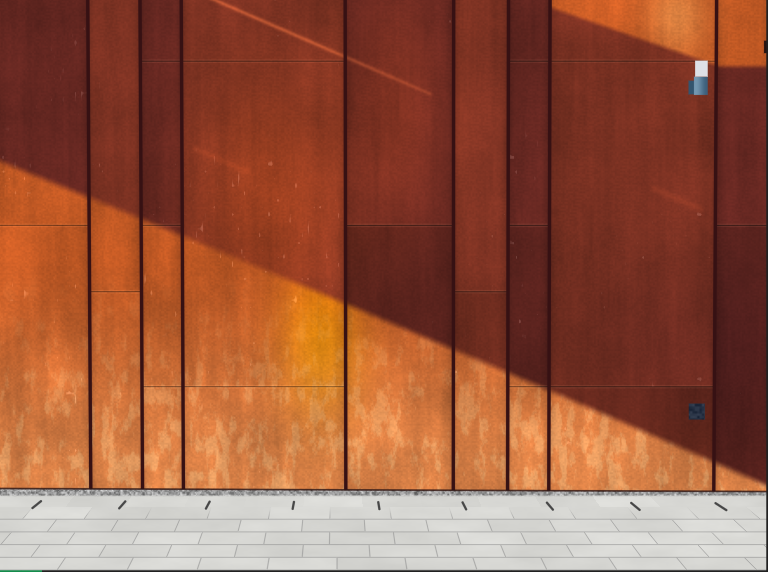
Give the GLSL for this texture, as a WebGL 1 fragment shader.

```glsl
precision highp float;
// Rusted steel wall in tall plates, crossed by a slanting shadow, above pale paving.
// Seams and joints are distances, rust is layered value noise, and the light
// comes from soft half-planes. Lengths are in units of the canvas height.
uniform vec2 u_resolution;

const float WIDTH = 1.338;

float hash(vec2 p) {
  return fract(sin(dot(p, vec2(127.1, 311.7))) * 43758.545);
}

float noise(vec2 p) {
  vec2 i = floor(p), f = fract(p);
  f = f * f * (3.0 - 2.0 * f);
  return mix(mix(hash(i), hash(i + vec2(1.0, 0.0)), f.x),
             mix(hash(i + vec2(0.0, 1.0)), hash(i + 1.0), f.x), f.y);
}

float fbm(vec2 p) {
  float sum = 0.0, amp = 0.5;
  for (int i = 0; i < 5; i++) {
    sum += amp * noise(p);
    p = p * 2.03 + 17.3;
    amp *= 0.5;
  }
  return sum;
}

float fill(float d, float px) { return 1.0 - smoothstep(-0.7 * px, 0.7 * px, d); }

float box(vec2 p, vec2 center, vec2 halfSize) {
  vec2 d = abs(p - center) - halfSize;
  return max(d.x, d.y);
}

float segment(vec2 p, vec2 a, vec2 b) {
  vec2 ab = b - a;
  return length(p - a - ab * clamp(dot(p - a, ab) / dot(ab, ab), 0.0, 1.0));
}

float glow(vec2 p, vec2 center, vec2 size) {
  vec2 q = (p - center) / size;
  return exp(-dot(q, q));
}

// Counts the seams to the left and keeps the nearest signed offset.
void seam(float x, float at, inout float id, inout float offset) {
  id += step(at, x);
  if (abs(x - at) < abs(offset)) offset = x - at;
}

// Amount of sunlight on the wall: lower wedge and upper right corner.
float sunlight(vec2 p) {
  float lower = 0.718 - p.x * (0.405 + 0.0145 * p.x) - p.y;
  float upper = p.y - max(0.986 - 0.35 * (p.x - 0.962), 0.884);
  float corner = smoothstep(-0.006, 0.006, upper) * step(0.957, p.x);
  return max(smoothstep(-0.009, 0.009, lower), corner);
}

vec3 wall(vec2 p, float px) {
  float x = 0.72 + (p.x - 0.72) * (1.0 + 0.011 * (0.5 - p.y));
  float id = 0.0, offset = 9.0;
  seam(x, 0.156, id, offset);
  seam(x, 0.2465, id, offset);
  seam(x, 0.318, id, offset);
  seam(x, 0.602, id, offset);
  seam(x, 0.790, id, offset);
  seam(x, 0.885, id, offset);
  seam(x, 0.957, id, offset);
  seam(x, 1.2456, id, offset);

  // Horizontal joints repeat every four plates.
  float kind = mod(id, 4.0);
  float mainJoint = kind == 1.0 ? 0.490 : (kind == 3.0 ? 0.324 : 0.606);
  float joint = abs(p.y - mainJoint);
  if (kind > 1.5) joint = min(joint, abs(p.y - 0.893));
  if (kind == 2.0) joint = min(joint, abs(p.y - 0.324));
  float below = step(p.y, mainJoint);

  // Rust layers
  vec2 q = p + vec2(id * 3.7, below * 5.1);
  float cloud = fbm(q * 9.0) - 0.48;
  float streak = fbm(q * vec2(55.0, 4.0)) - 0.48;
  float grain = noise(p * 330.0) - 0.5;
  float low = 1.0 - smoothstep(0.15, 0.56, p.y);

  vec3 shade = mix(vec3(0.40, 0.155, 0.13), vec3(0.485, 0.195, 0.135), mod(id, 2.0));
  shade += vec3(0.13, 0.055, -0.01) * glow(p, vec2(0.47, 0.64), vec2(0.14, 0.22));
  shade += vec3(0.09, 0.035, 0.0) * glow(p, vec2(0.69, 0.80), vec2(0.09, 0.22));
  shade -= vec3(0.07, 0.03, 0.01) * glow(p, vec2(1.20, 0.38), vec2(0.22, 0.17));
  shade *= 1.0 - 0.10 * below * step(3.5, id);

  vec3 lit = mix(vec3(0.75, 0.345, 0.14), vec3(0.845, 0.50, 0.275), low);
  lit += vec3(0.08, 0.12, -0.12) * glow(p, vec2(0.56, 0.41), vec2(0.07, 0.13));
  lit += vec3(0.08, 0.14, 0.10) * glow(p, vec2(1.18, 0.97), vec2(0.05, 0.07));
  float scuff = smoothstep(0.50, 0.72, fbm(q * vec2(85.0, 34.0)) + 0.3 * cloud + 0.06 * low);
  lit = mix(lit, vec3(0.92, 0.70, 0.47), 0.5 * scuff * low);

  float sun = sunlight(p);
  vec3 col = mix(shade, lit, sun);
  col *= 1.0 + 0.34 * cloud + 0.22 * streak + 0.10 * grain;
  float speck = smoothstep(0.88, 0.97, noise(q * vec2(190.0, 80.0)));
  col += 0.12 * speck * smoothstep(0.5, 0.65, fbm(q * 7.0));

  // Reflected slivers of light
  float ray = segment(p, vec2(0.365, 1.004), vec2(0.749, 0.836));
  col += vec3(0.24, 0.13, 0.06) * exp(-pow(ray / 0.0035, 2.0)) * (1.0 - 0.5 * smoothstep(0.5, 0.75, p.x));
  ray = min(segment(p, vec2(0.34, 0.74), vec2(0.43, 0.70)), segment(p, vec2(1.14, 0.67), vec2(1.22, 0.635)));
  col += vec3(0.06, 0.025, 0.01) * exp(-pow(ray / 0.006, 2.0));

  // Joints with a worn lip, then deep seams
  col += vec3(0.06, 0.05, 0.04) * fill(joint - 0.003, px);
  col = mix(col, col * 0.55, fill(joint - 0.0009, px));
  col *= 1.0 - 0.22 * exp(-abs(offset) / 0.006);
  return mix(col, vec3(0.21, 0.065, 0.075), fill(abs(offset) - 0.003, px));
}

vec3 paving(vec2 p, float px) {
  vec3 col = vec3(0.845, 0.845, 0.83) + 0.06 * (fbm(p * vec2(14.0, 40.0)) - 0.48);
  float course = (p.y - 0.0035) / 0.0222;
  float row = floor(course);
  float spread = (p.x - 0.59) / (1.25 - 1.7 * p.y);
  float brick = spread / 0.098 + 0.5 * mod(row, 2.0) + 0.15 * hash(vec2(row, 2.0));
  col += 0.04 * (hash(vec2(floor(brick), row)) - 0.5);
  float rowGap = abs(fract(course + 0.5) - 0.5) * 0.0222;
  float brickGap = abs(fract(brick + 0.5) - 0.5) * 0.11;
  float gap = max(fill(rowGap - 0.0008, px), fill(brickGap - 0.0009, px));
  col = mix(col, vec3(0.55), 0.6 * gap * (1.0 - smoothstep(0.09, 0.116, p.y)));
  // Drain slots lean toward the vanishing point
  float cell = floor((p.x - 0.064) / 0.149 + 0.5);
  vec2 slot = vec2(0.064 + cell * 0.149, 0.118 - 0.003 * p.x);
  vec2 lean = vec2((0.59 - slot.x) * 0.014, 0.006);
  col = mix(col, vec3(0.28), fill(segment(p, slot - lean, slot + lean) - 0.002, px));
  // Gravel strip
  float stones = noise(p * 260.0) * 0.6 + noise(p * 470.0) * 0.4;
  return mix(col, vec3(0.33 + 0.55 * stones), smoothstep(0.131, 0.136, p.y));
}

void main() {
  vec2 p = gl_FragCoord.xy / u_resolution * vec2(WIDTH, 1.0);
  float px = 1.0 / u_resolution.y;
  float base = 0.146 - 0.004 * p.x;
  vec3 col = mix(paving(p, px), wall(p, px), fill(base - p.y, px));
  col = mix(col, vec3(0.17, 0.07, 0.06), 0.8 * fill(abs(p.y - base) - 0.0015, px));

  // Wall lamp, vent and bracket
  col = mix(col, vec3(0.20, 0.33, 0.43), fill(box(p, vec2(1.2055, 0.847), vec2(0.006, 0.012)), px));
  vec3 metal = mix(vec3(0.45, 0.59, 0.69), vec3(0.24, 0.37, 0.48), smoothstep(1.212, 1.232, p.x));
  col = mix(col, metal, fill(box(p, vec2(1.221, 0.850), vec2(0.012, 0.016)), px));
  col = mix(col, vec3(0.87, 0.88, 0.90), fill(box(p, vec2(1.222, 0.880), vec2(0.011, 0.014)), px));
  vec3 vent = vec3(0.15, 0.19, 0.26) + 0.12 * (noise(p * 240.0) - 0.5);
  col = mix(col, vent, fill(box(p, vec2(1.214, 0.2805), vec2(0.014)), px));
  col = mix(col, vec3(0.16, 0.07, 0.06), fill(box(p, vec2(1.336, 0.918), vec2(0.005, 0.011)), px));

  // Thin dark border with a green start
  vec3 border = mix(vec3(0.13), vec3(0.08, 0.55, 0.30), step(p.x, 0.073));
  col = mix(col, border, fill(p.y - 0.003, px));
  col = mix(col, vec3(0.13), fill(WIDTH - 0.003 - p.x, px));
  gl_FragColor = vec4(clamp(col, 0.0, 1.0), 1.0);
}
```
